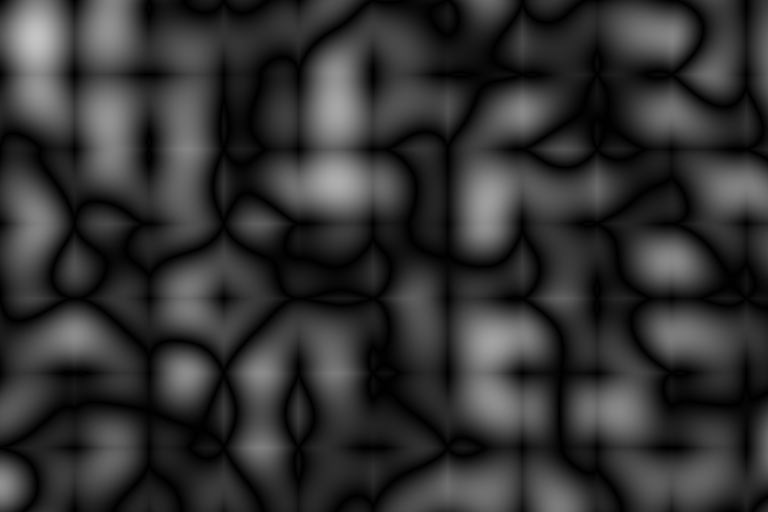
A Shadertoy shader for this texture:

```glsl
// Dark grey folded gradient noise: soft blobs split by black veins that kink on a square lattice.

const float CELLS_PER_HEIGHT = 6.86;
const float BRIGHTNESS = 1.15;
const float SEED = 37.0;
const float TAU = 6.2831853;

// Sine-free hash of a lattice point, 0 to 1
float hash12(vec2 p) {
    vec3 q = fract(vec3(p.xyx) * 0.1031);
    q += dot(q, q.yzx + 33.33);
    return fract((q.x + q.y) * q.z);
}

// Unit gradient with a random direction
vec2 latticeGradient(vec2 corner) {
    float angle = TAU * hash12(corner + SEED);
    return vec2(cos(angle), sin(angle));
}

// Gradient noise on unsigned corner distances, which mirrors each
// gradient about its lattice lines and leaves creases along them
float mirroredNoise(vec2 p) {
    vec2 cell = floor(p);
    vec2 local = p - cell;
    float sum = 0.0;
    for (int j = 0; j < 2; j++) {
        for (int i = 0; i < 2; i++) {
            vec2 corner = vec2(i, j);
            vec2 distances = abs(local - corner);
            vec2 weight = 1.0 - smoothstep(0.0, 1.0, distances);
            sum += weight.x * weight.y * dot(latticeGradient(cell + corner), distances);
        }
    }
    return sum;
}

void mainImage(out vec4 fragColor, in vec2 fragCoord) {
    // Lattice anchored at the upper left corner
    vec2 fromTop = vec2(fragCoord.x, iResolution.y - fragCoord.y);
    vec2 p = fromTop / iResolution.y * CELLS_PER_HEIGHT;

    // Folding at zero draws the black veins
    float grey = BRIGHTNESS * abs(mirroredNoise(p));
    fragColor = vec4(vec3(clamp(grey, 0.0, 1.0)), 1.0);
}
```
